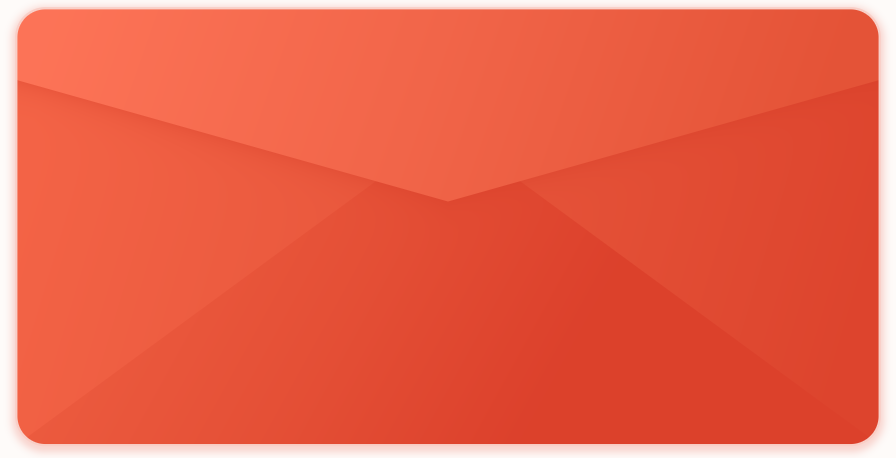
Reproduce this background procedurally as a WebGL 1 fragment shader.

```glsl
precision highp float;
// A closed coral envelope on warm white paper: a rounded card with side panels,
// a raised bottom fold and a V-shaped flap. Folds are signed distances to
// mirrored lines, shaded by diagonal gradients, with soft shadows and a pale rim.

uniform vec2 u_resolution;

#define ASPECT 1.954
#define CARD_CENTER vec2(0.977, 0.505)
#define CARD_HALF vec2(0.939, 0.4745)
#define CORNER_RADIUS 0.061
#define FLAP_TIP 0.560
#define FLAP_SLOPE 0.282
#define FOLD_PEAK 0.720
#define FOLD_SLOPE 0.735
#define FLAP_SHADOW 0.30
#define RIM_WIDTH 0.005
#define GLOW_SIZE 0.016

const vec3 PAPER = vec3(0.995, 0.985, 0.978);
const vec3 GLOW = vec3(0.965, 0.77, 0.74);
const vec3 RIM = vec3(0.975, 0.81, 0.78);
const vec3 SHADE = vec3(0.83, 0.23, 0.15);

float roundedBox(vec2 p, vec2 halfSize, float radius) {
  vec2 q = abs(p) - halfSize + radius;
  return length(max(q, 0.0)) + min(max(q.x, q.y), 0.0) - radius;
}

// Coverage of the negative side of a distance, one pixel soft.
float fill(float d, float pixel) {
  return clamp(0.5 - d / pixel, 0.0, 1.0);
}

// Distance to a mirrored slanted line, positive above it.
float mirroredLine(vec2 p, float height, float slope) {
  return (p.y - height - slope * abs(p.x)) / sqrt(1.0 + slope * slope);
}

// Three-stop gradient with the middle colour at t = 0.5.
vec3 ramp(vec3 a, vec3 b, vec3 c, float t) {
  t = clamp(t, 0.0, 1.0);
  return t < 0.5 ? mix(a, b, 2.0 * t) : mix(b, c, 2.0 * t - 1.0);
}

void main() {
  vec2 p = gl_FragCoord.xy / u_resolution * vec2(ASPECT, 1.0);
  float pixel = max(ASPECT / u_resolution.x, 1.0 / u_resolution.y);
  vec2 local = p - CARD_CENTER;
  vec2 foldSpace = vec2(local.x, p.y);

  // Side panels, lit from the left
  float across = (p.x - 0.3 * (p.y - 0.5)) / ASPECT;
  vec3 card = ramp(vec3(0.955, 0.39, 0.275), vec3(0.905, 0.335, 0.23),
                   vec3(0.865, 0.265, 0.175), across);

  // Bottom fold, deepening toward the lower right
  float foldLight = (p.x - 0.55 * p.y - 0.02) / 1.10;
  vec3 fold = ramp(vec3(0.925, 0.355, 0.245), vec3(0.895, 0.31, 0.21),
                   vec3(0.862, 0.253, 0.17), foldLight);
  float foldEdge = mirroredLine(foldSpace, FOLD_PEAK, -FOLD_SLOPE);
  card = mix(card, fold, fill(foldEdge, pixel));

  // Top flap and the soft shadow below it
  float flapEdge = mirroredLine(foldSpace, FLAP_TIP, FLAP_SLOPE);
  float flapShade = FLAP_SHADOW * exp(-max(-flapEdge, 0.0) / 0.027);
  card = mix(card, SHADE, flapShade);
  float flapLight = (p.x - 0.35 * (p.y - 0.98) - 0.12) / 1.75;
  vec3 flap = ramp(vec3(0.99, 0.452, 0.34), vec3(0.945, 0.395, 0.285),
                   vec3(0.895, 0.325, 0.215), flapLight);
  card = mix(card, flap, fill(-flapEdge, pixel));

  // Paper, lowered glow, pale rim and card
  float edge = roundedBox(local, CARD_HALF, CORNER_RADIUS);
  float lowered = roundedBox(local + vec2(0.0, 0.006), CARD_HALF, CORNER_RADIUS);
  float spread = max(lowered, 0.0) / GLOW_SIZE;
  vec3 color = mix(PAPER, GLOW, 0.65 * exp(-spread * spread));
  color = mix(color, RIM, fill(edge - RIM_WIDTH, pixel));
  color = mix(color, card, fill(edge, pixel));

  gl_FragColor = vec4(color, 1.0);
}
```
